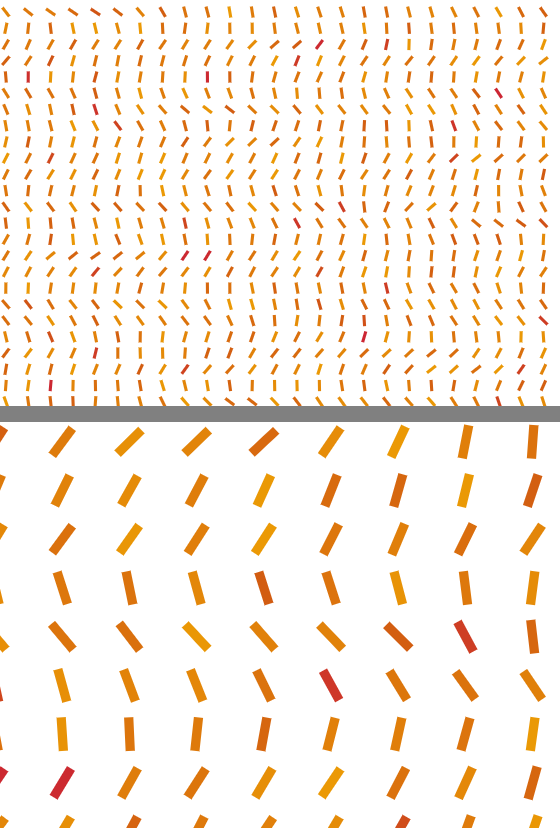
Top, the full canvas; bottom, a detail of the centre.
A Shadertoy shader for this pattern:

```glsl
// Grid of short amber dashes on white, tilting in drifting waves from row to row.

const vec2  GRID        = vec2(25.0);          // dashes across and down
const vec2  CELL_ANCHOR = vec2(0.26, 0.26);    // dash centre inside its cell
const vec2  DASH_HALF   = vec2(0.0038, 0.0138); // half width, half length (canvas heights)
const float WAVE_TILT   = 0.58;                // radians
const float WAVE_PEAK   = 2.6;                 // row of the first rightward peak
const float DRIFT_TILT  = 0.24;
const float JITTER_TILT = 0.14;
const vec2  LAG_CENTRE  = vec2(18.5, 12.0);    // column, row where the wave lags
const float LAG_RADIUS  = 3.6;
const float LAG_AMOUNT  = 2.3;
const vec3  PAPER   = vec3(1.0);
const vec3  AMBER   = vec3(0.92, 0.60, 0.02);
const vec3  RUST    = vec3(0.82, 0.35, 0.07);
const vec3  CRIMSON = vec3(0.80, 0.15, 0.20);

float hash(vec2 p) {
    vec3 q = fract(p.xyx * vec3(0.1031, 0.1030, 0.0973));
    q += dot(q, q.yzx + 33.33);
    return fract((q.x + q.y) * q.z);
}

// Layered sines along a row, with random phases for each row.
float rowDrift(vec2 cell) {
    float sum = 0.0;
    for (int i = 0; i < 3; i++) {
        float octave = float(i);
        float phase = 6.2832 * hash(vec2(cell.y + 7.0, 31.0 + octave * 17.0));
        sum += sin(cell.x * (0.22 + 0.24 * octave) + phase) / (1.0 + 0.6 * octave);
    }
    return sum;
}

// Lean from vertical, positive to the right; rows count from the top.
float dashTilt(vec2 cell) {
    vec2 toLag = (cell - LAG_CENTRE) / LAG_RADIUS;
    float lag = LAG_AMOUNT * exp(-dot(toLag, toLag));
    lag += 0.35 * sin(cell.x * 0.31);
    return WAVE_TILT * cos(cell.y - WAVE_PEAK - lag)
         + DRIFT_TILT * rowDrift(cell)
         + JITTER_TILT * (hash(cell + 91.0) - 0.5);
}

vec3 dashColour(vec2 cell) {
    float heat = 0.5 * (hash(cell + 13.0) + hash(cell + 57.0));
    vec3 colour = mix(AMBER, RUST, smoothstep(0.1, 0.95, heat));
    return mix(colour, CRIMSON, smoothstep(0.84, 0.95, heat));
}

float boxDistance(vec2 p, vec2 halfSize) {
    vec2 d = abs(p) - halfSize;
    return length(max(d, 0.0)) + min(max(d.x, d.y), 0.0);
}

void mainImage(out vec4 fragColor, in vec2 fragCoord) {
    // Nearest dash and offset from its centre, in canvas heights
    vec2 canvas = vec2(iResolution.x / iResolution.y, 1.0);
    vec2 gridPos = fragCoord / iResolution.xy * GRID - CELL_ANCHOR;
    vec2 index = floor(gridPos + 0.5);
    vec2 offset = (gridPos - index) * canvas / GRID;
    vec2 cell = vec2(index.x, GRID.y - 1.0 - index.y);

    // Rotate into the dash's own axes
    float tilt = dashTilt(cell);
    vec2 along = vec2(sin(tilt), cos(tilt));
    vec2 local = vec2(dot(offset, vec2(along.y, -along.x)), dot(offset, along));

    // Antialiased fill, limited to the whole rows and columns
    float dist = boxDistance(local, DASH_HALF);
    float ink = clamp(0.5 - dist * iResolution.y, 0.0, 1.0);
    ink *= step(index.x, GRID.x - 1.0) * step(index.y, GRID.y - 1.0);

    fragColor = vec4(mix(PAPER, dashColour(cell), ink), 1.0);
}
```
